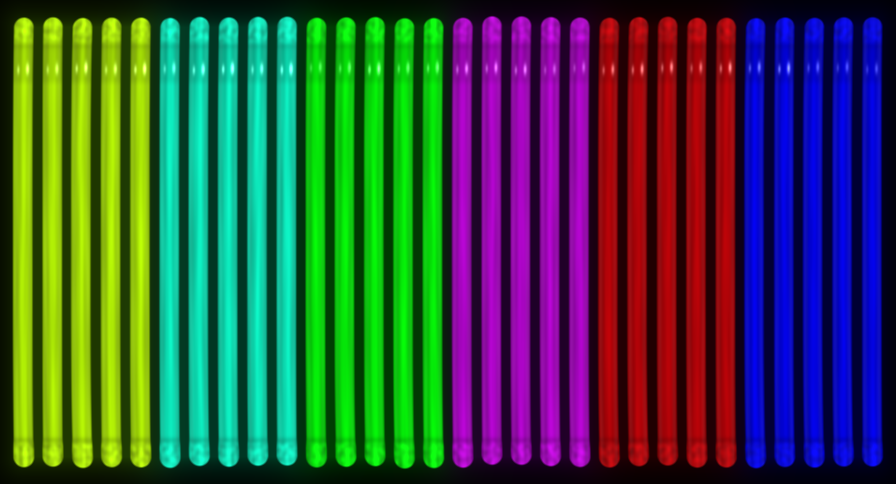
Give the GLSL for this pattern, as a WebGL 1 fragment shader.

```glsl
precision highp float;
uniform vec2 u_resolution;

const float ASPECT = 1.855;
const float STICKS = 30.0;
const float PER_GROUP = 5.0;
const float PITCH = 0.0606;
const float ROW_LEFT = 0.0182;
const float RADIUS = 0.0202;
const float BOTTOM = 0.036;
const float TOP = 0.964;

float hash(vec2 p) {
  return fract(sin(dot(p, vec2(127.1, 311.7))) * 4375.85);
}

vec2 gradient(vec2 cell) {
  float angle = 6.2832 * hash(cell);
  return vec2(cos(angle), sin(angle));
}

float gradientNoise(vec2 p) {
  vec2 i = floor(p), f = fract(p);
  vec2 u = f * f * (3.0 - 2.0 * f);
  vec2 e = vec2(0.0, 1.0);
  float low = mix(dot(gradient(i), f), dot(gradient(i + e.yx), f - e.yx), u.x);
  float high = mix(dot(gradient(i + e), f - e), dot(gradient(i + 1.0), f - 1.0), u.x);
  return mix(low, high, u.y);
}

vec3 groupColor(float group) {
  if (group < 0.5) return vec3(0.66, 0.89, 0.02);
  if (group < 1.5) return vec3(0.05, 0.88, 0.71);
  if (group < 2.5) return vec3(0.02, 0.90, 0.03);
  if (group < 3.5) return vec3(0.66, 0.02, 0.76);
  if (group < 4.5) return vec3(0.68, 0.01, 0.03);
  return vec3(0.01, 0.01, 0.86);
}

float boxDistance(vec2 p, vec2 center, vec2 halfSize) {
  return length(max(abs(p - center) - halfSize, 0.0));
}

float capsule(vec2 p, float low, float high, float radius) {
  p.y -= clamp(p.y, low + radius, high - radius);
  return length(p) - radius;
}

float spot(vec2 p, vec2 size) {
  vec2 q = p / size;
  return exp(-dot(q, q));
}

// Light spilling around each colour group
vec3 halo(vec2 p) {
  vec3 light = vec3(0.0);
  vec2 halfSize = vec2(0.5 * PITCH * (PER_GROUP - 1.0), 0.5 * (TOP - BOTTOM) - RADIUS);
  for (int i = 0; i < 6; i++) {
    float group = float(i);
    vec2 center = vec2(ROW_LEFT + PITCH * PER_GROUP * (group + 0.5), 0.5 * (TOP + BOTTOM));
    vec3 color = groupColor(group);
    light += 0.27 * color * color * exp(-28.0 * boxDistance(p, center, halfSize));
  }
  return light;
}

// Tube body: bright core, paler walls, caps, collar and faint streaks
vec3 tubeColor(vec2 p, vec3 color, float id) {
  float across = p.x / RADIUS;
  float core = exp(-4.0 * (across - 0.1) * (across - 0.1));
  float streak = gradientNoise(vec2(across * 2.5 + id * 7.3, p.y * 5.0));
  float mottle = gradientNoise(vec2(p.x * 90.0 + id * 3.7, p.y * 70.0));
  float collar = smoothstep(0.82, 0.84, p.y) * (1.0 - smoothstep(0.89, 0.91, p.y));
  float cap = smoothstep(0.905, 0.925, p.y) + 1.0 - smoothstep(0.075, 0.095, p.y);
  float neck = spot(vec2(0.0, p.y - 0.905), vec2(1.0, 0.008))
             + spot(vec2(0.0, p.y - 0.09), vec2(1.0, 0.007));
  float shade = 0.78 + 0.28 * core + 0.12 * streak;
  shade *= 1.0 - 0.10 * collar - 0.14 * neck;
  shade += cap * 0.25 * mottle;
  float wall = smoothstep(0.35, 0.75, abs(across)) * (1.0 - smoothstep(0.75, 1.0, abs(across)));
  return color * shade + 0.05 * wall + 0.04 * cap * core;
}

// Small white reflections on the collar
float glints(vec2 p, float id) {
  float jitter = hash(vec2(id, 4.0));
  vec2 q = p - vec2(0.0, 0.859 + 0.006 * (jitter - 0.5));
  float pair = spot(q - vec2(0.009, 0.0), vec2(0.0035, 0.011))
             + 0.6 * spot(q + vec2(0.010, 0.002), vec2(0.003, 0.009));
  return pair * mix(0.3, 0.85, hash(vec2(id, 9.0)));
}

void main() {
  vec2 p = gl_FragCoord.xy / u_resolution * vec2(ASPECT, 1.0);
  float soft = max(0.0028, 0.8 / u_resolution.y);
  vec3 color = halo(p);

  // Each cell holds one slightly bowed stick
  float id = clamp(floor((p.x - ROW_LEFT) / PITCH), 0.0, STICKS - 1.0);
  float bow = mix(0.002, 0.006, hash(vec2(id, 2.0)));
  float ends = pow(abs(2.0 * p.y - 1.0), 4.0);
  float center = ROW_LEFT + (id + 0.5) * PITCH + bow * (ends - 0.4);
  float shift = 0.008 * (hash(vec2(id, 6.0)) - 0.5);
  vec2 local = vec2(p.x - center, p.y);
  float bulge = 0.0012 * (1.0 - smoothstep(0.07, 0.10, p.y));
  float edge = capsule(local, BOTTOM + shift, TOP + 0.5 * shift, RADIUS + bulge);
  vec3 tube = tubeColor(local, groupColor(floor(id / PER_GROUP)), id);
  color = mix(color, tube, 1.0 - smoothstep(-soft, soft, edge));
  color += glints(local, id) * vec3(0.8, 0.85, 0.85);

  gl_FragColor = vec4(clamp(color, 0.0, 1.0), 1.0);
}
```
